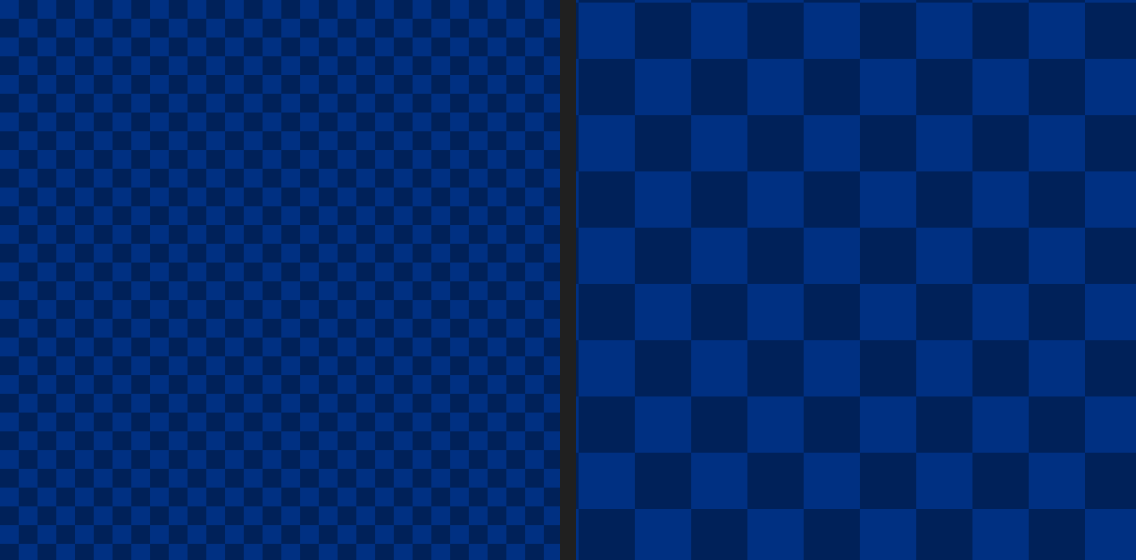
Left, the full canvas; right, a detail of the centre.
Give the GLSL for this pattern, as a Shadertoy shader.

```glsl
// Two-tone navy checkerboard, anchored at the top left corner.

const float CELLS_PER_CANVAS = 29.86;
const vec3 LIGHT_BLUE = vec3(0.0, 0.19, 0.51);
const vec3 DARK_NAVY = vec3(0.0, 0.13, 0.35);

// Square wave per axis: +1 in even cells, -1 in odd ones, with a ramp one pixel wide
vec2 smoothSquareWave(vec2 cellPos, float pixelSize) {
    vec2 parity = 1.0 - 2.0 * mod(floor(cellPos), 2.0);
    vec2 edgeDistance = 0.5 - abs(fract(cellPos) - 0.5);
    return parity * clamp(2.0 * edgeDistance / pixelSize, 0.0, 1.0);
}

// Share of the light tone, from 0 to 1
float checker(vec2 cellPos, float pixelSize) {
    vec2 wave = smoothSquareWave(cellPos, pixelSize);
    return 0.5 + 0.5 * wave.x * wave.y;
}

void mainImage(out vec4 fragColor, in vec2 fragCoord) {
    // Cell units, with y running down from the top edge
    float pixelSize = CELLS_PER_CANVAS / iResolution.y;
    vec2 cellPos = vec2(fragCoord.x, iResolution.y - fragCoord.y) * pixelSize;

    vec3 color = mix(DARK_NAVY, LIGHT_BLUE, checker(cellPos, pixelSize));
    fragColor = vec4(color, 1.0);
}
```
